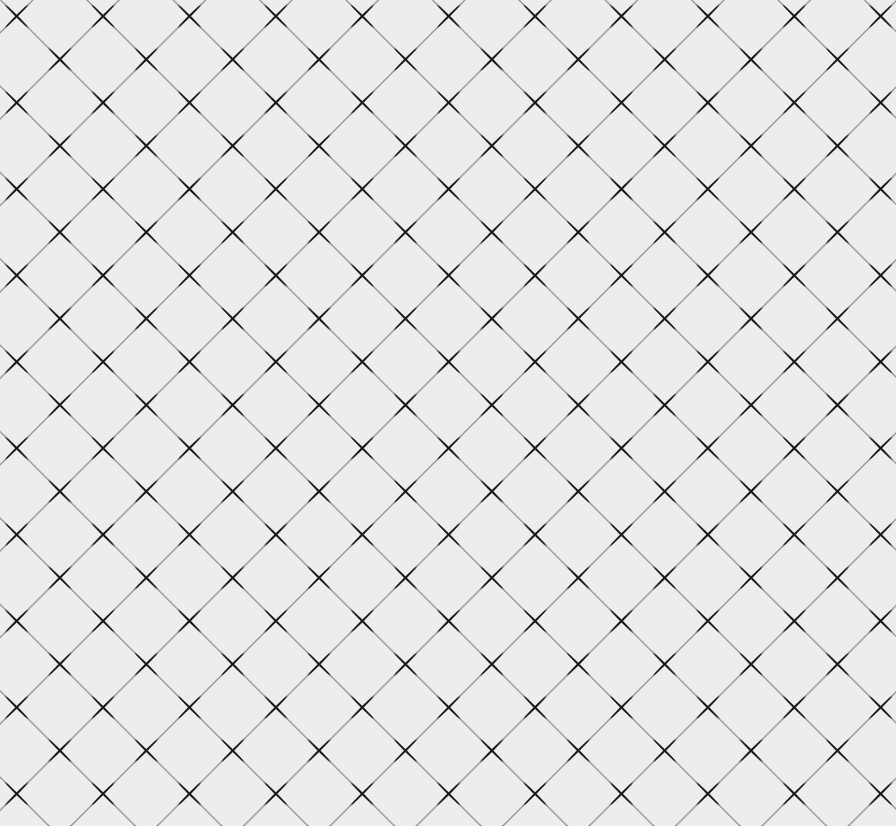
This pattern is drawn by a Shadertoy shader. Its source:

```glsl
// Box-filtered coverage of a line at signed distance d
float lineCoverage(float d, float width, float blur) {
    vec2 edges = clamp((d + vec2(0.5, -0.5) * width) / blur + 0.5, 0.0, 1.0);
    return edges.x - edges.y;
}

// One family of lines: thin grey, with dark tapered arms near each crossing
vec3 drawLine(vec3 color, float across, float along, float blur) {
    float grey = lineCoverage(across, 0.0017, blur);
    color = mix(color, vec3(0.60, 0.595, 0.60), grey);

    float reach = abs(along);
    float armWidth = mix(0.0024, 0.0016, smoothstep(0.0, 0.27, reach));
    float arm = lineCoverage(across, armWidth, blur);
    arm *= 1.0 - smoothstep(0.20, 0.29, reach);
    return mix(color, vec3(0.07), arm);
}

void mainImage(out vec4 fragColor, in vec2 fragCoord) {
    const float period = 0.1046;
    float blur = 1.2 / iResolution.y;
    vec2 p = (fragCoord - 0.5 * iResolution.xy) / iResolution.y;
    p -= vec2(0.0008, -0.0426);

    // Diagonal lattice: crossings fall on whole numbers
    vec2 lattice = vec2(p.x + p.y, p.x - p.y) / period;
    vec2 cell = fract(lattice + 0.5) - 0.5;
    vec2 dist = cell * period * inversesqrt(2.0);

    vec3 color = vec3(0.935, 0.929, 0.933);
    color = drawLine(color, dist.x, cell.y, blur);
    color = drawLine(color, dist.y, cell.x, blur);
    fragColor = vec4(color, 1.0);
}
```
